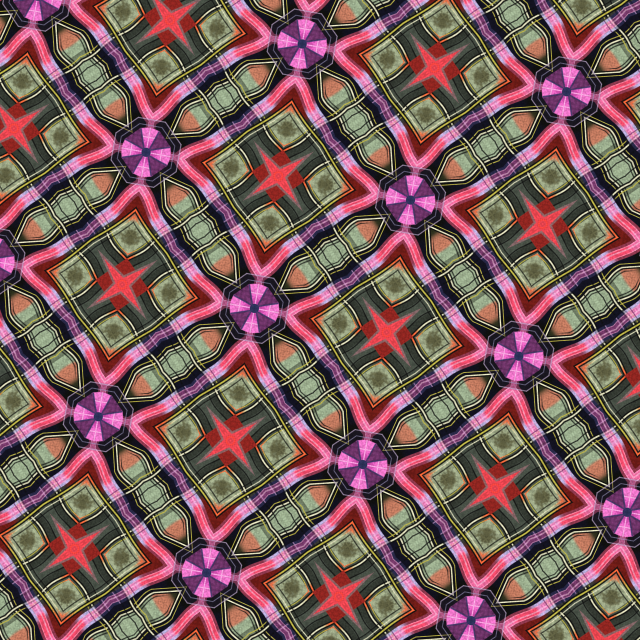
A WebGL 1 fragment shader for this pattern:

```glsl
precision highp float;
// Kaleidoscopic tartan: a tilted square lattice of magenta rosettes and red four-point stars.
uniform vec2 u_resolution;

const float PERIOD = 0.2969;
const float TILT = 0.6067;
const vec2 ROSETTE = vec2(0.3975, 0.5181);
const vec3 CREAM = vec3(0.87, 0.86, 0.72);
const vec3 YELLOW = vec3(0.76, 0.72, 0.28);
const vec3 INK = vec3(0.06, 0.06, 0.06);
const vec3 SALMON = vec3(0.78, 0.44, 0.34);

float hash(vec2 p) {
  p = fract(p * vec2(0.1731, 0.2719));
  p += dot(p, p.yx + 31.32);
  return fract((p.x + p.y) * p.x * 7.13);
}

float noise(vec2 p) {
  vec2 i = floor(p), f = fract(p);
  f = f * f * (3.0 - 2.0 * f);
  return mix(mix(hash(i), hash(i + vec2(1, 0)), f.x),
             mix(hash(i + vec2(0, 1)), hash(i + vec2(1, 1)), f.x), f.y);
}

// Coverage of the region where d < 0
float fill(float d, float aa) { return 1.0 - smoothstep(-aa, aa, d); }

float stripe(float d, float halfWidth, float aa) { return fill(abs(d) - halfWidth, aa); }

// Mirrors the lattice cell into one triangle: rosette at 0, star at (0.5, 0.5)
vec2 foldCell(vec2 p) {
  p = abs(p - floor(p + 0.5));
  return vec2(max(p.x, p.y), min(p.x, p.y));
}

// Light thread with dark borders
vec3 thread(vec3 col, float d, vec3 tint, float aa) {
  col = mix(col, INK, stripe(d, 0.012, aa) * 0.9);
  return mix(col, tint, stripe(d, 0.0045, aa));
}

// Dark cloth, mottled olive diamonds and the sage lens between rosettes
vec3 ground(vec2 p, float lens, float aa) {
  float r = length(p);
  float mottle = noise(p * 26.0) * 0.55 + noise(p * 80.0) * 0.45;
  vec3 col = mix(vec3(0.28, 0.31, 0.27), vec3(0.20, 0.22, 0.19), stripe(p.x - 0.44, 0.02, aa));
  vec3 olive = mix(vec3(0.36, 0.36, 0.25), vec3(0.62, 0.66, 0.53),
                   smoothstep(0.01, 0.08, length(p - 0.32) + 0.10 * (mottle - 0.5)));
  olive = mix(olive, SALMON, 0.9 * smoothstep(0.085, 0.05, length(p - 0.21)));
  col = mix(col, olive, fill(max(p.x - 0.39, 0.22 - p.y), aa));
  col = mix(col, vec3(0.07, 0.07, 0.12), fill(p.y - 0.15, aa));
  vec3 maroon = mix(vec3(0.43, 0.11, 0.09), vec3(0.22, 0.22, 0.20), smoothstep(0.31, 0.37, p.x));
  col = mix(col, maroon, fill(abs(p.y - 0.18) - 0.035, aa));
  col = mix(col, vec3(0.06, 0.06, 0.05), smoothstep(0.25, 0.19, r));
  vec3 sage = mix(vec3(0.56, 0.62, 0.50), vec3(0.66, 0.74, 0.61), mottle);
  sage = mix(sage, SALMON, 0.85 * fill(r - 0.315, 0.01));
  sage = mix(sage, vec3(0.36, 0.40, 0.32), 0.7 * stripe(p.x - 0.39, 0.022, aa));
  sage = mix(sage, vec3(0.17, 0.18, 0.11), smoothstep(0.25, 0.205, r));
  return mix(col, sage, fill(lens, aa));
}

// Pink ribbon leaving the rosette along the diagonal, then running sideways
vec3 ribbon(vec3 col, vec2 p, float aa) {
  float d = p.y - min(p.x, 0.112 + 0.12 * p.x + 0.006 * sin(p.x * 25.0));
  float dusk = smoothstep(0.405, 0.42, p.x);
  vec3 hue = mix(vec3(0.93, 0.42, 0.62), vec3(0.93, 0.29, 0.41), smoothstep(0.17, 0.22, p.x));
  hue = mix(hue, vec3(0.92, 0.51, 0.73), smoothstep(0.31, 0.33, p.x));
  hue = mix(hue, vec3(0.45, 0.22, 0.40), dusk);
  vec3 pale = mix(vec3(0.55, 0.22, 0.30), vec3(0.72, 0.68, 0.86), smoothstep(0.27, 0.33, p.x));
  pale = mix(pale, vec3(0.16, 0.16, 0.28), dusk);
  vec3 silk = mix(hue, pale, smoothstep(0.018, 0.024, abs(d)));
  vec3 sheen = mix(hue, vec3(1.0, 0.80, 0.90), 0.55);
  float pinstripes = max(stripe(d - 0.004, 0.004, aa), 0.7 * stripe(abs(d) - 0.019, 0.0025, aa));
  silk = mix(silk, sheen, pinstripes);
  float weft = max(stripe(p.x - 0.465, 0.003, aa), stripe(p.x - 0.34, 0.004, aa));
  silk = mix(silk, vec3(0.82, 0.62, 0.80), 0.6 * weft);
  silk = mix(silk, vec3(0.35, 0.15, 0.30), 0.6 * stripe(p.x - 0.375, 0.003, aa));
  return mix(col, silk, stripe(d, 0.037, aa));
}

// Tartan threads: lens outline, crossing pair and the glowing chevrons
vec3 threads(vec3 col, vec2 p, float lens, float aa) {
  float crossing = p.x - 0.413 - 0.007 * sin(p.y * 26.0);
  float chevron = p.y - 0.218 - 0.006 * sin((p.x - 0.218) * 14.0);
  float glow = max(smoothstep(0.12, 0.03, length(p - 0.22)), smoothstep(0.075, 0.02, length(p - 0.40)));
  vec3 hot = mix(YELLOW, vec3(0.96, 0.40, 0.22), glow);
  float overRibbon = stripe(p.y - 0.155, 0.045, aa);
  float bare = 1.0 - overRibbon * 0.7;
  col = thread(col, lens, CREAM, aa);
  col = mix(col, YELLOW, 0.9 * stripe(lens - 0.021, 0.003, aa));
  col = mix(col, INK, 0.7 * stripe(lens + 0.024, 0.003, aa) * smoothstep(0.22, 0.28, p.x));
  col = mix(col, thread(col, crossing, mix(CREAM, hot, glow), aa), bare);
  col = mix(col, hot, 0.9 * stripe(crossing + 0.023, 0.003, aa) * bare);
  col = mix(col, INK, 0.8 * stripe(crossing - 0.046, 0.003, aa) * bare);
  col = thread(col, chevron, hot, aa);
  col = mix(col, INK, 0.7 * stripe(chevron - 0.043, 0.003, aa));
  return mix(col, mix(CREAM, hot, glow), 0.9 * stripe(chevron - 0.023, 0.003, aa));
}

// Red star on a maroon square; q is folded so q.y is the longer offset
vec3 star(vec3 col, vec2 q, float aa) {
  col = mix(col, vec3(0.57, 0.15, 0.13), fill(q.y - 0.100, aa));
  col = mix(col, vec3(0.56, 0.42, 0.43), 0.85 * fill(q.x - 0.19 * (0.225 - q.y), aa));
  col = mix(col, vec3(0.94, 0.28, 0.32), fill(q.x - 0.18 * (0.165 - q.y), aa));
  return mix(col, vec3(0.96, 0.25, 0.18), 0.6 * stripe(length(q) - 0.022, 0.004, aa));
}

// Rosette: flared magenta petals on diagonals, plum on axes, thin lilac octagon
vec3 rosette(vec3 col, vec2 p, float aa) {
  float r = length(p);
  float along = (p.x + p.y) * 0.7071, across = (p.x - p.y) * 0.7071;
  float rim = max(p.x, along);
  float edge = across - 0.008 - 0.34 * along;
  vec3 petal = mix(vec3(0.82, 0.30, 0.68), vec3(0.95, 0.47, 0.80), smoothstep(0.03, 0.10, along));
  petal = mix(petal, vec3(1.0, 0.78, 0.93), 0.7 * max(stripe(across, 0.003, aa), stripe(along - 0.08, 0.003, aa)));
  vec3 plum = mix(vec3(0.28, 0.13, 0.28), vec3(0.52, 0.25, 0.48), noise(p * 60.0));
  col = mix(col, mix(col, vec3(0.16, 0.13, 0.24), 0.35), fill(rim - 0.172, aa));
  col = mix(col, plum, fill(rim - 0.122, aa));
  col = mix(col, petal, fill(edge, aa) * fill(r - 0.130, aa));
  col = mix(col, vec3(0.17, 0.19, 0.34), fill(r - 0.024, aa));
  col = mix(col, vec3(0.20, 0.20, 0.36), 0.8 * stripe(edge, 0.004, aa) * fill(r - 0.13, aa));
  col = mix(col, vec3(0.62, 0.60, 0.76), 0.6 * stripe(rim - 0.143, 0.0025, aa));
  return mix(col, vec3(0.72, 0.64, 0.78), 0.75 * stripe(rim - 0.174, 0.003, aa));
}

void main() {
  vec2 offset = gl_FragCoord.xy / u_resolution.y - ROSETTE;
  float c = cos(TILT), s = sin(TILT);
  vec2 p = foldCell(vec2(c * offset.x + s * offset.y, c * offset.y - s * offset.x) / PERIOD);
  float aa = 0.75 / (u_resolution.y * PERIOD);
  float lens = p.y - min((p.x - 0.165) * 0.6, 0.068 + 0.009 * sin(p.x * 30.0 - 8.0));

  vec3 col = ground(p, lens, aa);
  col = ribbon(col, p, aa);
  col = threads(col, p, lens, aa);
  col = star(col, 0.5 - p, aa);
  col = rosette(col, p, aa);

  // Woven grain
  float grain = noise(p * 140.0) - 0.5;
  gl_FragColor = vec4(clamp(col * (1.0 + 0.24 * grain), 0.0, 1.0), 1.0);
}
```
